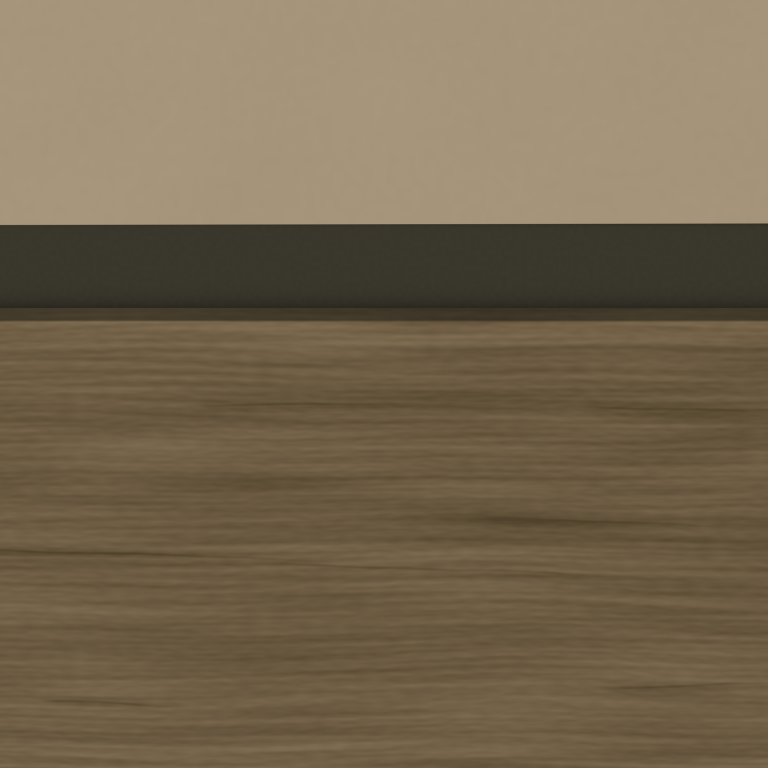
Reproduce this texture procedurally as a Shadertoy shader.

```glsl
#define WALL_BASE 0.708
#define GAP_BASE 0.599
#define WOOD_TOP 0.582
#define WALL_COLOR vec3(0.650, 0.582, 0.478)
#define GAP_COLOR vec3(0.226, 0.214, 0.172)
#define LIP_COLOR vec3(0.238, 0.208, 0.152)
#define WOOD_DARK vec3(0.315, 0.258, 0.170)
#define WOOD_LIGHT vec3(0.495, 0.425, 0.318)
#define GRAIN_AMOUNT 0.46
#define VEIN_AMOUNT 0.30

vec2 randomGradient(vec2 cell) {
    vec3 q = fract(cell.xyx * vec3(0.1031, 0.1030, 0.0973));
    q += dot(q, q.yzx + 33.33);
    float angle = 6.2832 * fract((q.x + q.y) * q.z);
    return vec2(cos(angle), sin(angle));
}

float gradientNoise(vec2 p) {
    vec2 i = floor(p), f = p - i;
    vec2 u = f * f * f * (f * (f * 6.0 - 15.0) + 10.0);
    vec2 e = vec2(0.0, 1.0);
    float a = dot(randomGradient(i), f);
    float b = dot(randomGradient(i + e.yx), f - e.yx);
    float c = dot(randomGradient(i + e.xy), f - e.xy);
    float d = dot(randomGradient(i + 1.0), f - 1.0);
    return mix(mix(a, b, u.x), mix(c, d, u.x), u.y);
}

float softSpot(vec2 p, vec2 center, vec2 size) {
    vec2 d = (p - center) / size;
    return exp(-dot(d, d));
}

// Dark line with tapered ends and a soft shadow below it
float vein(vec2 p, vec4 ends) {
    float t = (p.x - ends.x) / (ends.z - ends.x);
    float taper = smoothstep(0.0, 0.15, t) * smoothstep(1.0, 0.55, t);
    float d = p.y - mix(ends.y, ends.w, t);
    d += 0.004 * gradientNoise(vec2(p.x * 9.0, ends.y * 40.0));
    float line = exp(-d * d / 3.5e-6);
    float shade = exp(-abs(d + 0.004) / 0.006);
    return taper * (line + 0.45 * shade);
}

float woodTone(vec2 uv) {
    vec2 p = uv;
    p.y += 0.012 * gradientNoise(uv * vec2(2.2, 5.0) + 4.0);

    // Grain from broad bands to fine pores
    float grain = 0.55 * gradientNoise(p * vec2(1.6, 17.0) + 7.0);
    grain += 0.55 * gradientNoise(p * vec2(2.6, 52.0) + 19.0);
    grain += 0.75 * gradientNoise(p * vec2(4.0, 145.0) + 31.0);
    grain += 0.35 * gradientNoise(p * vec2(42.0, 210.0) + 53.0);
    float tone = 0.60 + GRAIN_AMOUNT * grain;

    // Large light and dark areas
    tone += 0.12 * softSpot(uv, vec2(0.50, 0.565), vec2(2.0, 0.025));
    tone += 0.10 * softSpot(uv, vec2(0.12, 0.24), vec2(0.35, 0.05));
    tone += 0.09 * softSpot(uv, vec2(0.50, 0.03), vec2(1.0, 0.06));
    tone -= 0.16 * softSpot(uv, vec2(0.45, 0.470), vec2(0.60, 0.017));
    tone -= 0.17 * softSpot(uv, vec2(0.88, 0.315), vec2(0.30, 0.045));
    tone -= 0.10 * softSpot(uv, vec2(0.25, 0.345), vec2(0.30, 0.020));
    tone -= 0.09 * softSpot(uv, vec2(0.55, 0.175), vec2(0.50, 0.020));

    // Long veins: start and end of each
    vec4 veins[7] = vec4[7](
        vec4(0.24, 0.470, 0.58, 0.477), vec4(0.75, 0.470, 1.06, 0.466),
        vec4(-0.10, 0.287, 0.48, 0.266), vec4(0.32, 0.268, 0.90, 0.247),
        vec4(0.60, 0.326, 0.97, 0.314), vec4(0.05, 0.088, 0.26, 0.079),
        vec4(0.78, 0.104, 1.05, 0.112));
    for (int i = 0; i < 7; i++) tone -= VEIN_AMOUNT * vein(uv, veins[i]);
    return clamp(tone, 0.0, 1.0);
}

void mainImage(out vec4 fragColor, in vec2 fragCoord) {
    vec2 uv = fragCoord / iResolution.xy;
    float px = 0.75 / iResolution.y;

    // Wood panel and its shaded upper lip
    float tone = woodTone(uv);
    vec3 wood = mix(WOOD_DARK, WOOD_LIGHT, tone);
    vec3 lip = LIP_COLOR * (0.8 + 0.4 * tone);
    vec3 color = mix(wood, lip, smoothstep(WOOD_TOP - 0.002, WOOD_TOP + 0.002, uv.y));

    // Recessed gap, darkest along its lower edge
    float depth = uv.y - GAP_BASE;
    vec3 gap = GAP_COLOR * (1.0 - 0.30 * exp(-max(depth, 0.0) / 0.010));
    gap *= 1.0 - 0.12 * exp(-abs(uv.y - WALL_BASE) / 0.003);
    gap += 0.008 * gradientNoise(uv * 150.0);
    color = mix(color, gap, smoothstep(-px, px, depth));

    // Plain wall with faint unevenness
    vec3 wall = WALL_COLOR + 0.006 * (0.5 - uv.x);
    wall += 0.008 * gradientNoise(uv * vec2(5.0, 7.0)) + 0.006 * gradientNoise(uv * 60.0);
    float edge = WALL_BASE + 0.002 * (uv.x - 0.5);
    color = mix(color, wall, smoothstep(-px, px, uv.y - edge));

    fragColor = vec4(color, 1.0);
}
```
